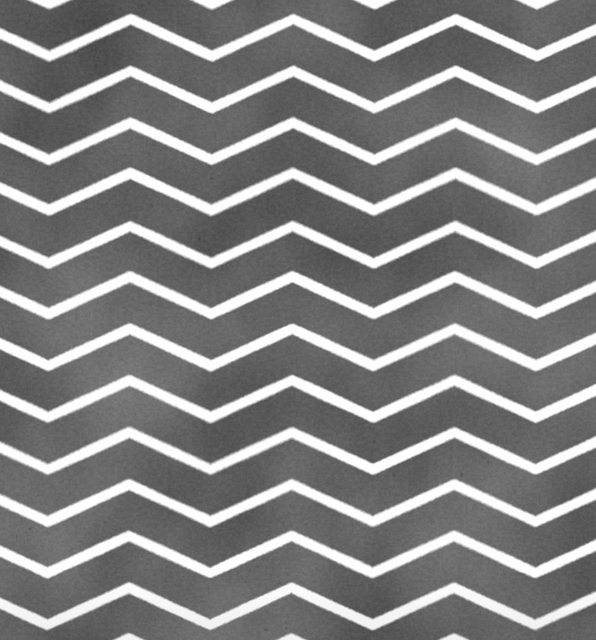
A Shadertoy shader for this pattern:

```glsl
// White zigzag stripes painted over a mottled charcoal wash.
// Each stripe is the distance to one segment, mirrored along x and repeated
// down y; gradient noise clouds the wash, grains it and roughens the paint.

float hash(vec2 p) {
    vec3 q = fract(p.xyx * vec3(0.1031, 0.1030, 0.0973));
    q += dot(q, q.yzx + 33.33);
    return fract((q.x + q.y) * q.z);
}

// Dot product of a random unit gradient at a lattice cell with the offset
float corner(vec2 cell, vec2 offset) {
    float angle = 6.2832 * hash(cell);
    return dot(vec2(cos(angle), sin(angle)), offset);
}

float gradientNoise(vec2 p) {
    vec2 i = floor(p), f = p - i;
    vec2 u = f * f * f * (f * (f * 6.0 - 15.0) + 10.0);
    vec2 e = vec2(1.0, 0.0);
    return mix(mix(corner(i, f), corner(i + e.xy, f - e.xy), u.x),
               mix(corner(i + e.yx, f - e.yx), corner(i + e.xx, f - e.xx), u.x), u.y);
}

float fbm(vec2 p) {
    float sum = 0.0, amplitude = 1.0;
    for (int octave = 0; octave < 4; octave++) {
        sum += amplitude * gradientNoise(p);
        p = mat2(1.6, 1.2, -1.2, 1.6) * p + 7.3;
        amplitude *= 0.5;
    }
    return sum;
}

float segmentDistance(vec2 p, vec2 a, vec2 b) {
    vec2 ap = p - a, ab = b - a;
    return length(ap - ab * clamp(dot(ap, ab) / dot(ab, ab), 0.0, 1.0));
}

// Charcoal wash: broad clouds, paper grain and sparse dark specks
float washTone(vec2 p) {
    float clouds = fbm(p * vec2(4.2, 3.6) + 11.0);
    float grain = gradientNoise(p * vec2(130.0, 170.0)) + gradientNoise(p * 290.0 + 5.0);
    float specks = smoothstep(0.42, 0.62, gradientNoise(p * 95.0 + 40.0))
                 * smoothstep(0.0, 0.4, fbm(p * 5.0 + 23.0));
    return 0.385 + 0.115 * clouds + 0.035 * grain - 0.07 * specks;
}

// Coverage of the white zigzags
float zigzagPaint(vec2 p) {
    float halfPeriod = 0.127, spacing = 0.0808, rise = 0.029;

    // Mirror x so that 0 is a peak and halfPeriod is a valley
    float x = p.x - 0.2010 - 0.0035 * p.y;
    x = abs(mod(x + halfPeriod, 2.0 * halfPeriod) - halfPeriod);

    // Flatten the wave to find the nearest row, then shift it slightly
    float wave = rise * (1.0 - 2.0 * x / halfPeriod);
    float row = floor((p.y - 0.942 - wave) / spacing + 0.5);
    float rowRandom = hash(vec2(row + 40.0, 3.0));
    float y = p.y - 0.942 - row * spacing - 0.0026 * (rowRandom - 0.5);

    float d = segmentDistance(vec2(x, y), vec2(0.0, rise), vec2(halfPeriod, -rise));
    d += 0.0009 * gradientNoise(p * 190.0) + 0.0011 * gradientNoise(p * 17.0 + row);

    float halfWidth = 0.0081 + 0.0005 * (rowRandom - 0.5);
    float soft = max(0.0028 + 0.0012 * gradientNoise(p * 5.0 + 60.0), 0.8 / iResolution.y);
    return 1.0 - smoothstep(halfWidth - soft, halfWidth + soft, d);
}

void mainImage(out vec4 fragColor, in vec2 fragCoord) {
    vec2 p = fragCoord / iResolution.y;
    float paint = zigzagPaint(p);

    // Paint thins a little toward the bottom edge
    float white = 0.995 - 0.05 * smoothstep(0.12, 0.0, p.y);
    fragColor = vec4(vec3(mix(washTone(p), white, paint)), 1.0);
}
```
